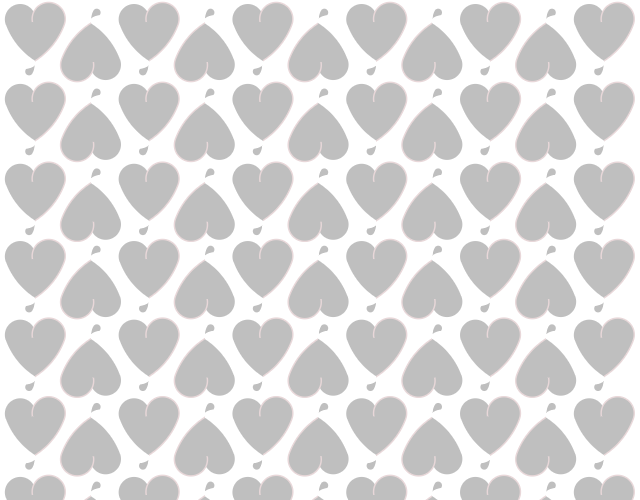
Give the GLSL for this pattern, as a WebGL 1 fragment shader.

```glsl
precision highp float;
// Grey hearts, alternately upright and upside down, each with a small bent drop at its tip.
// Every heart is two lobe circles over a lens of two wide arcs; a pale pink line
// follows the right lobe from the inner cleft round to the tip.

uniform vec2 u_resolution;

// Lobe circles: center in xy, radius in z
const vec3 RIGHT_LOBE = vec3(16.3, 19.7, 19.8);
const vec3 LEFT_LOBE = vec3(-17.8, 20.2, 18.4);

float circle(vec2 p, vec3 c) {
  return length(p - c.xy) - c.z;
}

// Lower body: overlap of two mirrored wide circles, meeting at the tip
float lens(vec2 p) {
  return circle(vec2(abs(p.x), p.y), vec3(-46.2, -3.2, 86.4));
}

// True below the line where the lobes blend into the wide arcs
bool belowLobes(vec2 p) {
  vec2 q = vec2(abs(p.x), p.y) + vec2(46.2, 3.2);
  return q.y * 0.9385 > q.x * 0.344;
}

float heart(vec2 p) {
  float lobes = min(circle(p, RIGHT_LOBE), circle(p, LEFT_LOBE));
  return belowLobes(p) ? lens(p) : lobes;
}

// Distance to the line along the right edge, ending inside the cleft
float edgeLine(vec2 p) {
  float lobe = abs(circle(p, RIGHT_LOBE));
  if (p.x > 0.0) return belowLobes(p) ? abs(lens(p)) : lobe;
  return max(lobe, p.y - 22.5);
}

// Teardrop: a disc shrinking to a point along a bowed axis
float drop(vec2 p) {
  vec2 bulb = vec2(-7.2, 82.6);
  vec2 axis = vec2(6.6, -6.9);
  float h = clamp(dot(p - bulb, axis) / dot(axis, axis), 0.0, 1.0);
  vec2 bow = vec2(0.72, 0.69) * 3.2 * h * (1.0 - h);
  return length(p - bulb - axis * h - bow) - 4.6 * (1.0 - h);
}

float coverage(float d, float pixel) {
  return clamp(0.5 - d / pixel, 0.0, 1.0);
}

void main() {
  // The canvas is 766 units wide, with y running down from the top
  float pixel = 766.0 / u_resolution.x;
  vec2 pos = vec2(gl_FragCoord.x, u_resolution.y - gl_FragCoord.y) * pixel;
  float fill = 0.0;
  float line = 0.0;

  // Pass 0 draws the upright columns, pass 1 the inverted ones
  for (int pass = 0; pass < 2; pass++) {
    bool inverted = pass == 1;
    float x = mod(pos.x - (inverted ? 108.6 : 42.0) + 68.1, 136.2) - 68.1;

    // The first three rows are spaced slightly wider than the rest
    float y = inverted ? pos.y - 6.0 : pos.y;
    float rowY = y < 283.7 ? mod(y, 95.6) : mod(y - 283.7, 94.1);
    vec2 p = inverted ? vec2(-x, 91.6 - rowY) : vec2(x, rowY - 3.0);

    // Inverted hearts are left out where they would cross the border
    bool shown = !inverted || (y > 0.0 && pos.x > 40.5 && pos.x < 721.5);
    if (shown) {
      fill = max(fill, coverage(min(heart(p), drop(p)), pixel));
      line = max(line, coverage(edgeLine(p) - 0.85, pixel));
    }
  }

  vec3 color = mix(vec3(1.0), vec3(0.75), fill);
  color = mix(color, vec3(0.91, 0.845, 0.85), line);
  gl_FragColor = vec4(color, 1.0);
}
```
